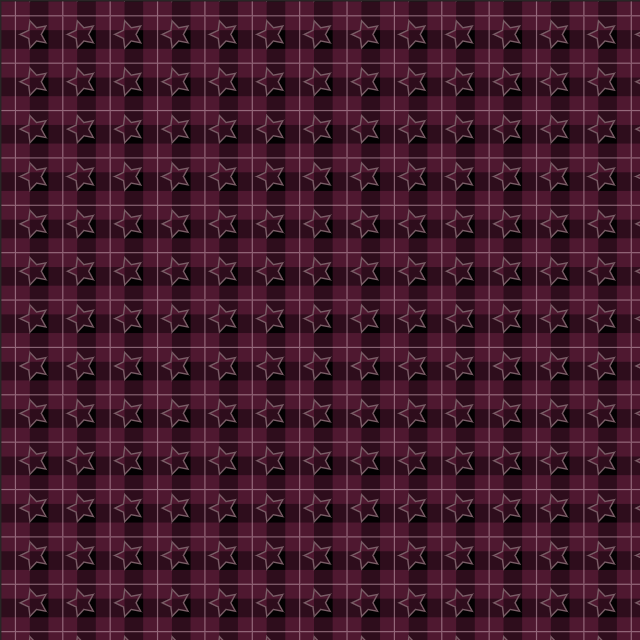
Give the GLSL for this pattern, as a Shadertoy shader.

```glsl
// Plum gingham with thin pale grid lines and an outlined star in every cell
#define REPEATS 13.51
#define GRID_ORIGIN vec2(0.0241, 0.0247)
#define BAND_HALF 0.197
#define LINE_WIDTH 0.025
#define STAR_CENTER vec2(0.400, 0.392)
#define STAR_RADIUS 0.300
#define STAR_NOTCH 0.49
#define STROKE_WIDTH 0.029
#define EDGE_WIDTH 0.0022

const float PI = 3.14159265;
const vec3 PLUM = vec3(0.31, 0.095, 0.19);
const vec3 DARK_PLUM = vec3(0.18, 0.05, 0.11);
const vec3 BLACK = vec3(0.012, 0.004, 0.007);
const vec3 PALE = vec3(0.84, 0.70, 0.75);
const vec3 STROKE = vec3(0.48, 0.37, 0.405);
const vec3 EDGE = vec3(0.16, 0.15, 0.15);

// Antialiased coverage of a signed distance
float coverage(float d, float pixel) {
    return clamp(0.5 - d / pixel, 0.0, 1.0);
}

// Signed distance to a five-pointed star with one tip to the left
float starDistance(vec2 p) {
    float sector = PI / 5.0;
    float angle = atan(p.y, -p.x);
    angle = abs(mod(angle + sector, 2.0 * sector) - sector);
    vec2 folded = length(p) * vec2(cos(angle), sin(angle));
    vec2 tip = vec2(STAR_RADIUS, 0.0);
    vec2 notch = STAR_RADIUS * STAR_NOTCH * vec2(cos(sector), sin(sector));
    vec2 side = notch - tip;
    return dot(folded - tip, normalize(vec2(side.y, -side.x)));
}

void mainImage(out vec4 fragColor, in vec2 fragCoord) {
    // Canvas position measured from the upper left
    vec2 p = vec2(fragCoord.x, iResolution.y - fragCoord.y) / iResolution.y;
    vec2 cell = fract((p - GRID_ORIGIN) * REPEATS);
    float pixel = REPEATS / iResolution.y;

    // Crossing bands darken the cloth; the star interior lifts it one step
    float star = starDistance(cell - STAR_CENTER);
    vec2 bandDist = abs(cell - 0.5) - BAND_HALF;
    float depth = coverage(bandDist.x, pixel) + coverage(bandDist.y, pixel);
    depth = max(depth - coverage(star, pixel), 0.0);
    vec3 color = mix(PLUM, DARK_PLUM, min(depth, 1.0));
    color = mix(color, BLACK, max(depth - 1.0, 0.0));

    // Translucent grid lines
    vec2 lineDist = min(cell, 1.0 - cell) - 0.5 * LINE_WIDTH;
    float grid = max(coverage(lineDist.x, pixel), coverage(lineDist.y, pixel));
    color = mix(color, PALE, 0.52 * grid);

    // Star outline
    color = mix(color, STROKE, coverage(abs(star) - 0.5 * STROKE_WIDTH, pixel));

    // Dark rim along the left and top
    float rim = min(p.x, p.y) - EDGE_WIDTH;
    color = mix(color, EDGE, coverage(rim, 1.0 / iResolution.y));

    fragColor = vec4(color, 1.0);
}
```
